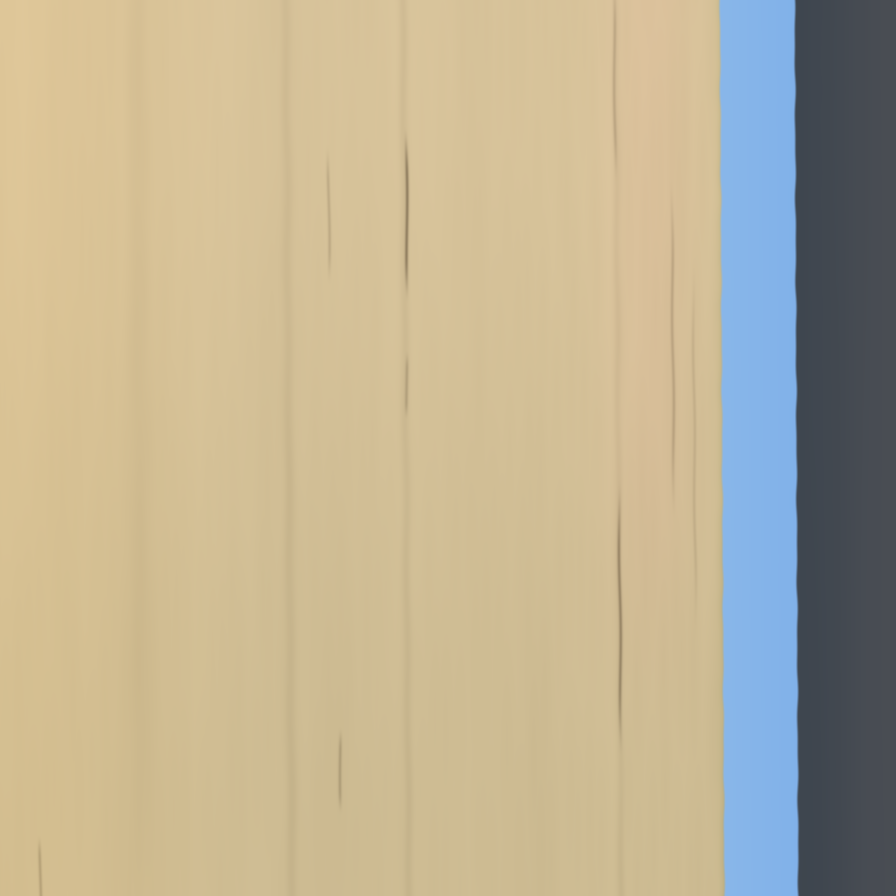
A Shadertoy shader for this texture:

```glsl
const int STREAKS = 9;

float hash(vec2 cell) {
    return fract(sin(dot(cell, vec2(127.1, 311.7))) * 4375.85);
}

// Distance to the nearest jittered cell point
float cellular(vec2 p) {
    vec2 cell = floor(p);
    float nearest = 2.0;
    for (int j = -1; j <= 1; j++) {
        for (int i = -1; i <= 1; i++) {
            vec2 c = cell + vec2(i, j);
            vec2 point = c + vec2(hash(c), hash(c + 37.0));
            nearest = min(nearest, distance(p, point));
        }
    }
    return nearest;
}

// Layered sines with slowly drifting phase along the grain
float grainBands(vec2 uv, float frequency) {
    float sum = 0.0;
    float amplitude = 0.5;
    for (int i = 0; i < 4; i++) {
        float k = float(i);
        sum += amplitude * sin(uv.x * frequency + 1.2 * sin(uv.y * (2.0 + k) + k * 2.1) + k * 1.7);
        frequency *= 1.93;
        amplitude *= 0.6;
    }
    return sum;
}

// Thin vertical mark that fades at both ends
float streak(vec2 uv, float x, float centerY, float halfLength, float width) {
    float drift = 0.007 * (centerY - uv.y) + 0.0007 * sin(uv.y * 37.0 + x * 50.0);
    float across = (uv.x - x - drift) / width;
    float along = 1.0 - smoothstep(0.45, 1.0, abs(uv.y - centerY) / halfLength);
    return exp(-across * across) * along;
}

float edgeMask(float x, float edge, float softness) {
    return smoothstep(edge - softness, edge + softness, x);
}

vec3 woodColor(vec2 uv) {
    vec3 lower = vec3(0.805, 0.735, 0.575);
    vec3 upper = vec3(0.845, 0.765, 0.605);
    vec3 color = mix(lower, upper, smoothstep(0.05, 0.95, uv.y));

    // Warm left side and rosy band near the strip
    color += vec3(0.022, 0.008, -0.012) * (1.0 - smoothstep(0.0, 0.35, uv.x));
    float rosy = exp(-pow((uv.x - 0.725) / 0.05, 2.0));
    color += vec3(0.014, -0.008, 0.004) * rosy * smoothstep(0.1, 0.5, uv.y);

    // Broad bands and fine fibres
    color += 0.007 * grainBands(uv, 29.0);
    float fibre = cellular(uv * vec2(75.0, 5.0)) - 0.5;
    color += 0.014 * fibre * mix(0.5, 1.0, smoothstep(0.5, 0.75, uv.x));

    // Long faint grain lines
    float faint = streak(uv, 0.453, 0.5, 1.2, 0.005)
                + streak(uv, 0.323, 0.4, 1.0, 0.006)
                + 0.6 * streak(uv, 0.155, 0.6, 0.7, 0.012)
                + 0.8 * streak(uv, 0.690, 0.5, 1.1, 0.004);
    color -= vec3(0.035, 0.034, 0.030) * faint;

    // Dark marks: x, center y, half length, strength
    vec4 marks[STREAKS] = vec4[STREAKS](
        vec4(0.454, 0.760, 0.100, 0.24),
        vec4(0.454, 0.570, 0.040, 0.10),
        vec4(0.692, 0.310, 0.160, 0.19),
        vec4(0.367, 0.760, 0.080, 0.09),
        vec4(0.380, 0.140, 0.050, 0.11),
        vec4(0.751, 0.610, 0.200, 0.10),
        vec4(0.686, 0.910, 0.120, 0.09),
        vec4(0.045, 0.020, 0.050, 0.11),
        vec4(0.775, 0.500, 0.220, 0.06));
    for (int i = 0; i < STREAKS; i++) {
        vec4 m = marks[i];
        color -= vec3(1.0, 0.97, 0.82) * m.w * streak(uv, m.x, m.y, m.z, 0.0019);
    }
    return color;
}

void mainImage(out vec4 fragColor, in vec2 fragCoord) {
    vec2 uv = fragCoord / iResolution.xy;
    float softness = max(0.0018, 0.75 / iResolution.x);
    float wobble = 0.0004 * sin(uv.y * 75.0) + 0.0003 * sin(uv.y * 131.0);
    float stripLeft = mix(0.8085, 0.8035, uv.y) + wobble;
    float stripRight = mix(0.8910, 0.8870, uv.y) - wobble;

    // Wood, darker and greener along its cut edge
    vec3 color = woodColor(uv);
    color -= vec3(0.07, 0.05, 0.07) * exp(-abs(uv.x - stripLeft) / 0.004);

    // Blue strip
    float across = (uv.x - stripLeft) / (stripRight - stripLeft);
    vec3 blue = mix(vec3(0.535, 0.715, 0.915), vec3(0.505, 0.695, 0.915), across);
    color = mix(color, blue, edgeMask(uv.x, stripLeft, softness));

    // Dark panel with a bluish shadow beside the strip
    vec3 panel = mix(vec3(0.245, 0.275, 0.310), vec3(0.285, 0.300, 0.325),
                     smoothstep(stripRight, 1.0, uv.x));
    panel += 0.004 * grainBands(uv, 40.0);
    color = mix(color, panel, edgeMask(uv.x, stripRight, softness));

    fragColor = vec4(clamp(color, 0.0, 1.0), 1.0);
}
```
